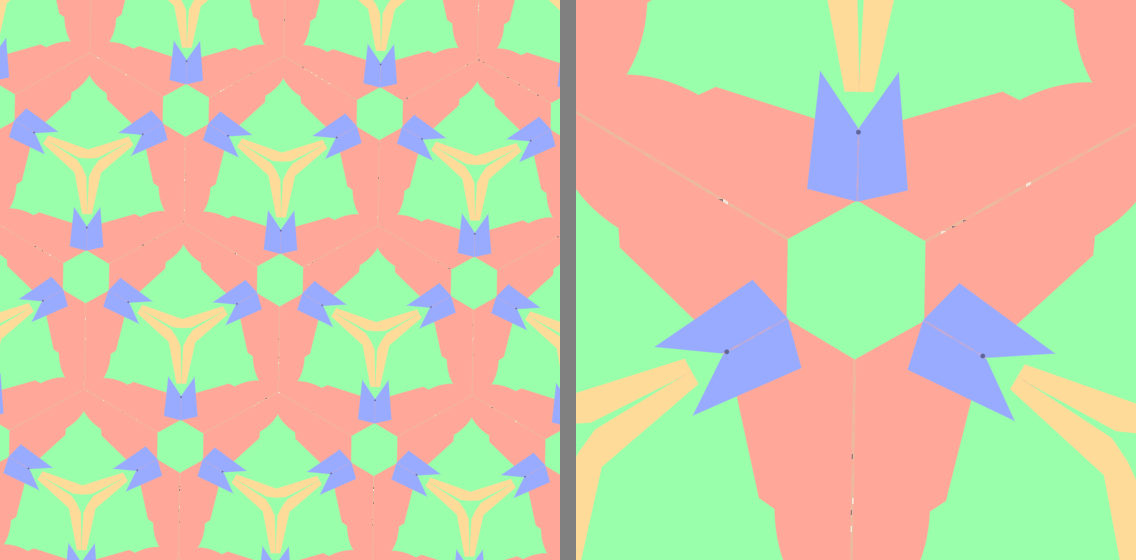
Left, the full canvas; right, a detail of the centre.
Reproduce this pattern procedurally as a WebGL 1 fragment shader.

```glsl
precision highp float;

uniform vec2 u_resolution;

const float SIDE = 0.2;      // distance between neighbouring mirror corners
const float TILT = 0.0165;
const vec3 CORAL = vec3(1.00, 0.66, 0.60);
const vec3 MINT = vec3(0.60, 1.00, 0.67);
const vec3 AMBER = vec3(1.00, 0.86, 0.60);
const vec3 PERIWINKLE = vec3(0.60, 0.67, 1.00);
const vec3 SEAM = vec3(0.84, 0.80, 0.64);

float hash(vec2 p) {
  vec3 q = fract(p.xyx * vec3(0.1031, 0.1030, 0.0973));
  q += dot(q, q.yzx + 33.33);
  return fract((q.x + q.y) * q.z);
}

float fill(float d, float blur) {
  return 1.0 - smoothstep(-blur, blur, d);
}

// Signed distance to the line a-b, negative on its left
float lineSide(vec2 p, vec2 a, vec2 b) {
  vec2 e = normalize(b - a);
  return dot(p - a, vec2(e.y, -e.x));
}

// Offset from the centre of the nearest hexagonal cell
vec2 hexCell(vec2 p) {
  vec2 size = vec2(sqrt(3.0), 3.0);
  vec2 a = mod(p + 0.5 * size, size) - 0.5 * size;
  vec2 b = mod(p, size) - 0.5 * size;
  return dot(a, a) < dot(b, b) ? a : b;
}

// Mirror a cell into one 60 degree wedge whose x axis points down
vec2 foldWedge(vec2 c) {
  vec2 w = vec2(-c.y, abs(c.x));
  vec2 n = vec2(-0.8660, 0.5);
  w -= 2.0 * max(dot(w, n), 0.0) * n;
  return vec2(w.x, abs(w.y));
}

// Straight flank, small step, then a curved shoulder up to the apex
float leafDistance(vec2 w) {
  float flank = 0.561 - 0.302 * w.y;
  float stepOut = mix(0.432, 0.457, (w.y - 0.426) / 0.052);
  float rise = (0.69 - w.y) / 0.212;
  float shoulder = 0.40 + 0.057 * rise * rise;
  float edge = w.y < 0.426 ? flank : (w.y < 0.478 ? stepOut : shoulder);
  return 0.94 * (w.x - edge);
}

float starDistance(vec2 w) {
  float arm = max(lineSide(w, vec2(0.44, 0.043), vec2(0.068, 0.119)), w.x - 0.44);
  float core = lineSide(w, vec2(0.13, 0.0), vec2(0.028, 0.048));
  float slit = lineSide(w, vec2(0.40, 0.0), vec2(0.0, 0.016));
  return max(arm, -min(core, slit));
}

float arrowDistance(vec2 w) {
  vec2 base = vec2(0.767, 0.0);
  vec2 heel = vec2(0.731, 0.150);
  vec2 tip = vec2(0.379, 0.117);
  vec2 notch = vec2(0.549, 0.0);
  float d = max(lineSide(w, base, heel), lineSide(w, heel, tip));
  return max(d, lineSide(w, tip, notch));
}

float hexagonDistance(vec2 w) {
  return dot(vec2(1.0 - w.x, w.y), vec2(0.8660, 0.5)) - 0.205;
}

void main() {
  float extent = min(u_resolution.x, u_resolution.y);
  vec2 uv = (gl_FragCoord.xy - 0.5 * u_resolution) / extent;
  float c = cos(TILT);
  float s = sin(TILT);
  vec2 p = vec2(c * uv.x - s * uv.y, s * uv.x + c * uv.y) / SIDE;
  float blur = 0.85 / (extent * SIDE);
  vec2 w = foldWedge(hexCell(p - vec2(0.0, 1.0)));

  // Broken seams and stray specks along the mirror lines
  float grain = hash(floor(p * 60.0) + 500.0);
  float border = 0.8660 - dot(w, vec2(0.8660, 0.5));
  float borderSeam = fill(border - 0.004, blur);
  float axisSeam = fill(w.y - 0.003, blur);
  vec3 color = mix(CORAL, SEAM, borderSeam * mix(0.2, 0.65, grain));
  vec3 speck = grain > 0.97 ? vec3(1.0) : vec3(0.35, 0.3, 0.4);
  color = mix(color, speck, 0.6 * borderSeam * step(0.94, grain));

  // Green leaves and hexagons
  float green = min(leafDistance(w), hexagonDistance(w));
  color = mix(color, MINT, fill(green, blur));

  // Three-armed stars
  vec3 starColor = mix(AMBER, CORAL, 0.3 * axisSeam * grain);
  color = mix(color, starColor, fill(starDistance(w), blur));

  // Notched arrows with a dark point in the notch
  vec3 arrowColor = mix(PERIWINKLE, CORAL, axisSeam * mix(0.15, 0.5, grain));
  float point = fill(length(w - vec2(0.56, 0.0)) - 0.007, blur);
  arrowColor = mix(arrowColor, vec3(0.25, 0.28, 0.45), 0.7 * point);
  color = mix(color, arrowColor, fill(arrowDistance(w), blur));

  gl_FragColor = vec4(color, 1.0);
}
```
